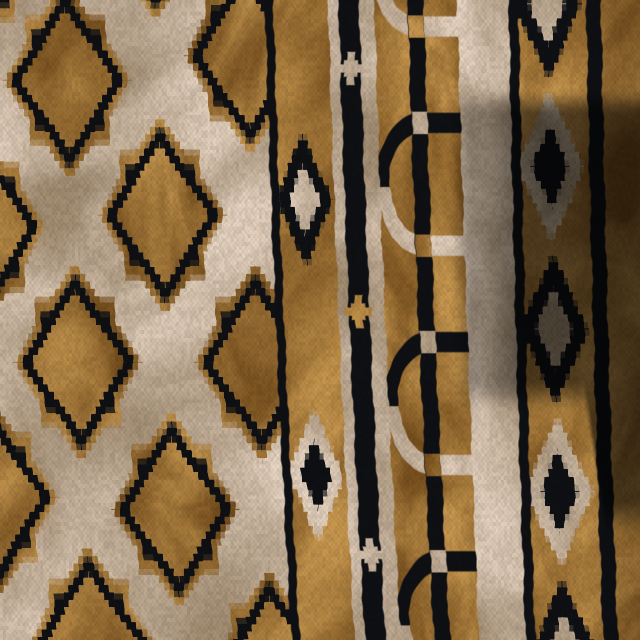
A Shadertoy shader for this pattern:

```glsl
// Velvet cloth: a field of stepped diamonds beside upright bands with lozenges,
// crosses and half arches. Motifs are distance functions snapped to a knot grid,
// repeated down leaning bands; layered sines vary the nap, a soft shadow falls right.
#define GOLD_DARK vec3(0.45, 0.30, 0.11)
#define GOLD_LIGHT vec3(0.74, 0.56, 0.29)
#define CREAM_DARK vec3(0.61, 0.53, 0.43)
#define CREAM_LIGHT vec3(0.85, 0.78, 0.71)
#define INK vec3(0.055, 0.06, 0.075)
#define KNOT vec2(0.78, 1.15)    // stair size, percent of canvas
#define EDGE 0.14                // edge softness
#define COLUMN_STEP 14.1         // spacing of diamond columns
#define GRAIN 0.11               // pile speckle
#define SHADOW_DEPTH 0.46

float hash(vec2 p) {
    p = fract(p * vec2(0.1031, 0.1137));
    p += dot(p, p.yx + 33.33);
    return fract((p.x + p.y) * p.x * 7.0);
}

// Layered, warped sines: patches of brushed pile, 0 to 1
float nap(vec2 p) {
    float sum = 0.0, amp = 0.55;
    for (int i = 0; i < 5; i++) {
        p = mat2(0.8, -0.6, 0.6, 0.8) * p * 1.6 + 0.8 * sin(p.yx) + 1.7;
        sum += amp * sin(p.x) * sin(p.y);
        amp *= 0.65;
    }
    return clamp(0.5 + 0.65 * sum, 0.0, 1.0);
}

float fill(float d) { return smoothstep(EDGE, -EDGE, d); }

float band(float x, float a, float b) { return fill(max(a - x, x - b)); }

float box(vec2 q, vec2 halfSize) {
    vec2 d = abs(q) - halfSize;
    return max(d.x, d.y);
}

// Mirrored coordinates rounded to knots, with softened risers
vec2 snap(vec2 q) {
    vec2 t = abs(q) / KNOT + 0.5;
    return (floor(t) - 0.5 + smoothstep(0.38, 0.62, fract(t))) * KNOT;
}

// Diamond with square shoulders
float shouldered(vec2 q, vec2 tip, vec2 shoulder) {
    float diamond = (q.x / tip.x + q.y / tip.y - 1.0) * tip.x * tip.y / length(tip);
    return min(diamond, box(q, shoulder));
}

// Upright repeat: xy is the local position, z the repeat index
vec3 repeatDown(vec2 p, vec2 start, float period) {
    p -= start;
    float n = floor(p.y / period + 0.5);
    return vec3(p.x, p.y - n * period, n);
}

// Column of lozenges that swap ink and cream at every repeat
vec3 lozenges(vec3 col, vec2 p, vec2 start, float period, vec2 tip, vec3 cream) {
    vec3 r = repeatDown(p, start, period);
    vec2 q = snap(r.xy);
    float odd = mod(r.z, 2.0);
    col = mix(col, mix(INK, cream, odd), fill(shouldered(q, tip, tip * 0.5)));
    vec2 core = tip * 0.55;
    return mix(col, mix(cream, INK, odd), fill(shouldered(q, core, core * 0.5)));
}

vec3 diamondField(vec2 p, vec3 gold, vec3 cream) {
    float halo = 1e3, outline = 1e3;
    for (int i = 0; i < 4; i++) {
        float x = -3.9 + COLUMN_STEP * float(i);
        float period = 42.7 + 0.135 * x;
        float y = 56.6 + 0.5 * period * float(1 - i % 2);
        vec2 q = snap(repeatDown(p, vec2(x, y), period).xy);
        halo = min(halo, shouldered(q, vec2(10.0, 15.6), vec2(6.3, 9.8)));
        outline = min(outline, shouldered(q, vec2(8.9, 13.8), vec2(5.2, 7.5)));
    }
    vec3 col = mix(cream, gold * 0.97, fill(halo));
    return mix(col, INK, fill(abs(outline + 0.65) - 0.68));
}

// Half arches: ink above, cream below, hung on a central ink stripe
vec3 archBand(vec2 p, vec3 gold, vec3 cream) {
    vec2 q = repeatDown(p, vec2(65.0, 28.8), 34.25).xy;
    float ring = abs(length(vec2(min(q.x, 0.0), q.y) / vec2(6.0, 9.6)) - 1.0);
    float arch = fill((ring - 0.165) * 7.0);
    float upper = fill(q.y - 0.4);
    vec3 col = mix(gold, cream, arch * (1.0 - upper));
    col = mix(col, INK, band(p.x, 63.7, 66.2));
    col = mix(col, INK, arch * upper);
    float tie = fill(box(vec2(q.x, abs(q.y) - 9.6), vec2(1.2, 1.75)));
    return mix(col, mix(gold, cream, upper), tie);
}

vec3 cloth(vec2 uv) {
    vec2 p = vec2(uv.x, 1.0 - uv.y) * 100.0, raw = p;
    // Lean of the cloth and slight wobble of the weave
    p.x -= (2.34 + 1.43 * raw.y * 0.01) * raw.y * 0.01 * (1.1 - 0.4 * smoothstep(70.0, 80.0, raw.x));
    p.x += 0.13 * sin(raw.y * 0.55) + 0.06 * sin(raw.y * 2.3 + raw.x);
    float tone = nap(raw * vec2(0.13, 0.08));
    vec3 gold = mix(GOLD_DARK, GOLD_LIGHT, tone);
    vec3 cream = mix(CREAM_DARK, CREAM_LIGHT, nap(raw * 0.075 + 4.0));

    // Bands from left to right
    vec3 col = mix(diamondField(p, gold, cream), gold, band(p.x, 42.0, 51.3));
    col = lozenges(col, p, vec2(46.6, 31.2), 43.0, vec2(4.3, 10.6), cream);
    col = mix(col, cream, band(p.x, 51.3, 79.6));
    col = mix(col, INK, band(p.x, 52.9, 56.1));
    vec3 r = repeatDown(p, vec2(54.5, 10.7), 38.0);
    float crossShape = min(box(r.xy, vec2(2.1, 0.65)), min(box(r.xy, vec2(0.6, 2.6)), box(r.xy, vec2(1.1, 1.3))));
    col = mix(col, mix(cream, gold, mod(r.z, 2.0)), fill(crossShape));
    col = mix(col, archBand(p, gold, cream), band(p.x, 58.5, 71.4));
    col = mix(col, gold, fill(80.0 - p.x));
    col = lozenges(col, p, vec2(85.5, 51.4), 25.4, vec2(5.3, 11.8), cream);
    float lines = max(band(p.x, 41.4, 42.7), max(band(p.x, 79.5, 81.0), band(p.x, 91.6, 93.9)));
    col = mix(col, INK, lines);

    // Pile speckle, then the cast shadow
    col *= 1.0 + GRAIN * (hash(floor(raw / vec2(0.45, 0.6))) - 0.5) + 0.035 * sin(raw.x * 9.0) * sin(raw.y * 7.0);
    float lower = raw.y - 19.0 * smoothstep(91.0, 95.0, raw.x);
    float shadow = smoothstep(70.0, 74.0, raw.x) * smoothstep(13.5, 18.0, raw.y) * smoothstep(65.0, 59.0, lower);
    float depth = mix(0.7, SHADOW_DEPTH, smoothstep(75.0, 84.0, raw.x));
    return col * mix(1.0, depth, shadow) * (1.0 - 0.1 * smoothstep(90.0, 98.0, raw.x));
}

void mainImage(out vec4 fragColor, in vec2 fragCoord) {
    vec3 sum = vec3(0.0);
    for (int i = 0; i < 4; i++) {
        vec2 offset = vec2(i % 2, i / 2) * 0.5 - 0.25;
        sum += cloth((fragCoord + offset) / iResolution.xy);
    }
    fragColor = vec4(sum * 0.25, 1.0);
}
```
